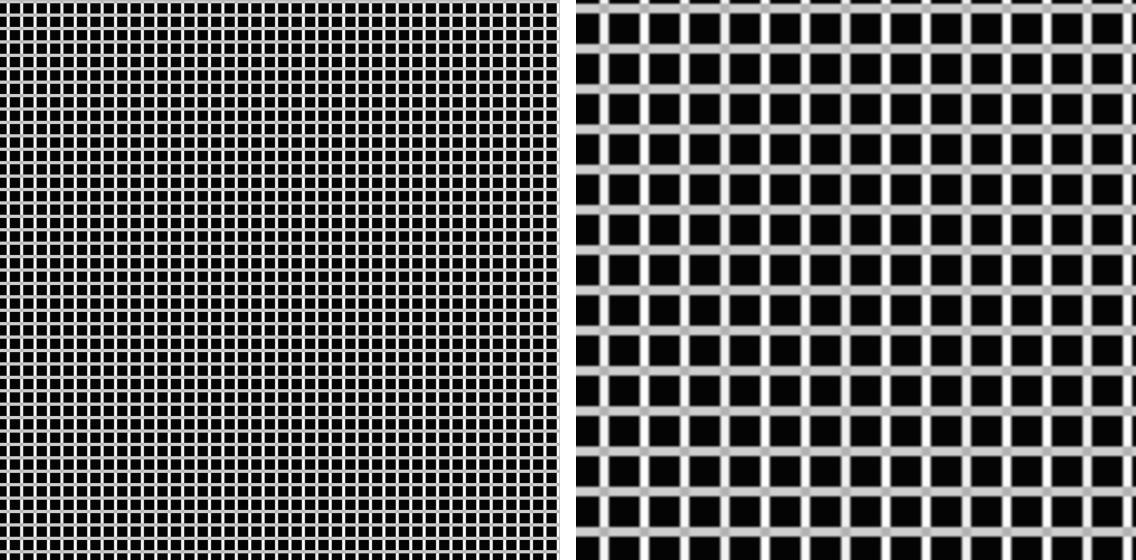
Left, the full canvas; right, a detail of the centre.
Reproduce this pattern procedurally as a WebGL 2 fragment shader.

```glsl
#version 300 es
precision highp float;
// Fine square mesh: white uprights crossed by soft grey bars on black.

#define REPEATS 41.74        // cells across and down
#define FIRST_LINE 0.614     // first line from the lower left, in cells
#define UPRIGHT_HALF 0.114   // half widths, in cells
#define BAR_HALF 0.120
#define UPRIGHT_SOFT 0.062   // half widths of the edge ramps, in cells
#define BAR_SOFT 0.052
#define BEAT 3.17            // uprights per cycle of brightness
#define BEAT_DEPTH 0.05

uniform vec2 u_resolution;
out vec4 fragColor;

const float GROUND = 0.015;
const float WHITE = 0.995;
const float BAR_GREY = 0.81;
const float CROSSING_GREY = 0.70;

// Coverage of a line at a distance from its centre, both in cells.
float lineCoverage(float dist, float halfWidth, float soft) {
    return 1.0 - smoothstep(halfWidth - soft, halfWidth + soft, dist);
}

void main() {
    vec2 uv = gl_FragCoord.xy / u_resolution;
    vec2 grid = uv * REPEATS - FIRST_LINE;
    vec2 index = floor(grid + 0.5);
    vec2 dist = abs(grid - index);
    vec2 halfPixel = 0.5 * REPEATS / u_resolution;

    float upright = lineCoverage(dist.x, UPRIGHT_HALF, max(UPRIGHT_SOFT, halfPixel.x));
    float bar = lineCoverage(dist.y, BAR_HALF, max(BAR_SOFT, halfPixel.y));

    // Slight dimming that recurs every few uprights
    float wave = 0.5 + 0.5 * cos(6.28319 * (index.x - 4.0) / BEAT);
    float uprightTone = WHITE - BEAT_DEPTH * wave * wave;

    // Bars lie over the uprights and darken where they cross
    float tone = mix(GROUND, uprightTone, upright);
    float barTone = mix(BAR_GREY, CROSSING_GREY, upright);
    tone = mix(tone, barTone, bar);

    fragColor = vec4(vec3(tone), 1.0);
}
```
